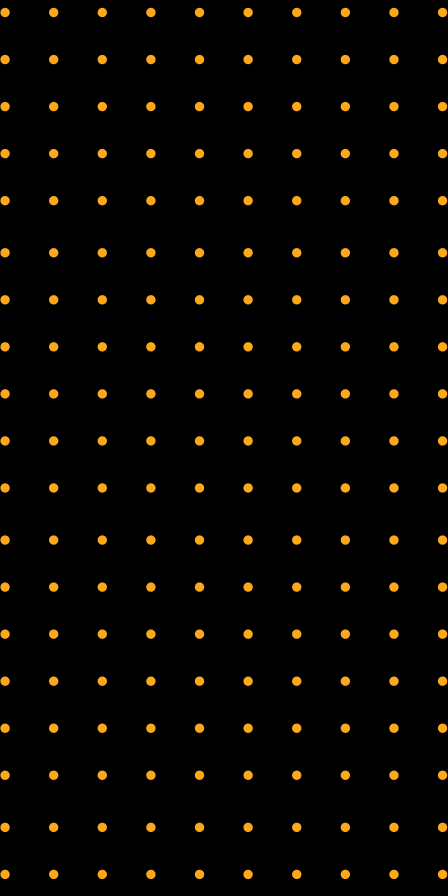
Reproduce this pattern procedurally as a WebGL 2 fragment shader.

```glsl
#version 300 es
precision highp float;
// Grid of small amber dots on black, with a slightly wider gap after every sixth row.

// Lengths are fractions of the canvas width.
#define COLUMN_PITCH 0.10851
#define FIRST_COLUMN 0.0113
#define ROW_PITCH 0.1050
#define ROWS_PER_GROUP 6.0
#define GROUP_GAP 0.0113
#define FIRST_ROW 0.2695
#define DOT_RADIUS 0.0104
#define DOT_COLOR vec3(0.985, 0.660, 0.100)
#define BACKGROUND vec3(0.0)

uniform vec2 u_resolution;
out vec4 fragColor;

// Horizontal offset from the nearest column centre.
float columnOffset(float x) {
  return (fract((x - FIRST_COLUMN) / COLUMN_PITCH + 0.5) - 0.5) * COLUMN_PITCH;
}

// Vertical offset from the row centre, with rows packed into spaced groups.
float rowOffset(float y) {
  float groupHeight = ROWS_PER_GROUP * ROW_PITCH + GROUP_GAP;
  float local = mod(y - FIRST_ROW + 0.5 * ROW_PITCH, groupHeight);
  float row = min(floor(local / ROW_PITCH), ROWS_PER_GROUP - 1.0);
  return local - (row + 0.5) * ROW_PITCH;
}

void main() {
  vec2 p = gl_FragCoord.xy / u_resolution.x;
  float pixel = 1.0 / u_resolution.x;

  // Signed distance to the dot, softened over one pixel.
  float dist = length(vec2(columnOffset(p.x), rowOffset(p.y))) - DOT_RADIUS;
  float coverage = clamp(0.5 - dist / pixel, 0.0, 1.0);

  fragColor = vec4(mix(BACKGROUND, DOT_COLOR, coverage), 1.0);
}
```
